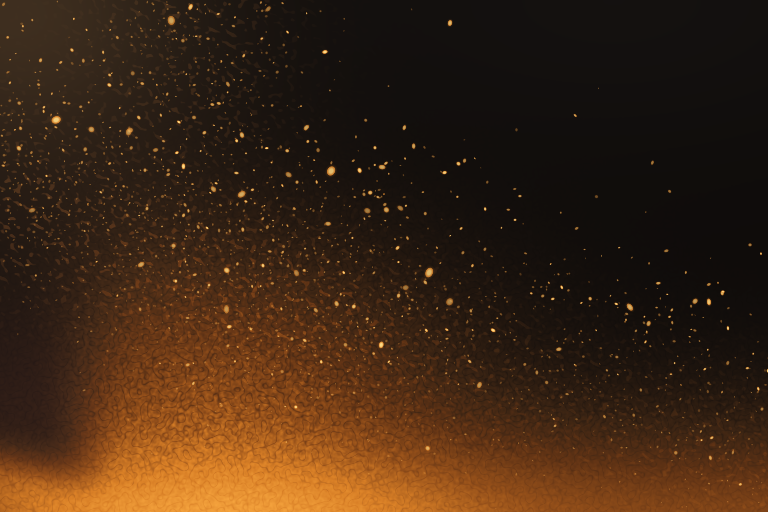
Write a WebGL 2 fragment shader that draws this background.

```glsl
#version 300 es
precision highp float;
// Gold dust drifting over a dark backdrop above a glowing amber floor.

uniform vec2 u_resolution;
out vec4 outColor;

const vec3 NIGHT  = vec3(0.045, 0.038, 0.036);
const vec3 SOOT   = vec3(0.10, 0.07, 0.05);
const vec3 UMBER  = vec3(0.23, 0.14, 0.075);
const vec3 BRONZE = vec3(0.38, 0.20, 0.08);
const vec3 AMBER  = vec3(0.58, 0.31, 0.10);
const vec3 GOLD   = vec3(0.85, 0.50, 0.15);
const vec3 HONEY  = vec3(0.96, 0.64, 0.24);
const vec3 SPARK  = vec3(1.0, 0.86, 0.52);

float hash(vec2 p, float seed) {
  vec3 q = fract(vec3(p.xyx) * 0.1031 + seed * 0.173);
  q += dot(q, q.yzx + 33.33);
  return fract((q.x + q.y) * q.z);
}

float bell(float t) { return exp(-t * t); }

float spot(vec2 p, vec2 center, vec2 size) {
  vec2 d = (p - center) / size;
  return exp(-dot(d, d));
}

mat2 turn(float a) { return mat2(cos(a), sin(a), -sin(a), cos(a)); }

// Gradient noise, about -0.7 to 0.7
float slope(vec2 cell, vec2 offset) {
  float angle = 6.2832 * hash(cell, 9.0);
  return dot(vec2(cos(angle), sin(angle)), offset);
}

float noise(vec2 p) {
  vec2 i = floor(p), f = fract(p);
  vec2 w = f * f * f * (f * (f * 6.0 - 15.0) + 10.0);
  vec2 e = vec2(1.0, 0.0);
  return mix(mix(slope(i, f), slope(i + e, f - e), w.x),
             mix(slope(i + e.yx, f - e.yx), slope(i + 1.0, f - 1.0), w.x), w.y);
}

float rise(float lo, float hi, float t) { return clamp((t - lo) / (hi - lo), 0.0, 1.0); }

// Colour ramp from darkness to bright honey
vec3 ramp(float t) {
  vec3 c = mix(NIGHT, SOOT, rise(0.05, 0.10, t));
  c = mix(c, UMBER, rise(0.10, 0.23, t));
  c = mix(c, BRONZE, rise(0.23, 0.38, t));
  c = mix(c, AMBER, rise(0.38, 0.58, t));
  c = mix(c, GOLD, rise(0.58, 0.82, t));
  return mix(c, HONEY, rise(0.82, 1.05, t));
}

// Likelihood of a fleck along the falling diagonal stream
float stream(vec2 uv, float lift, float width) {
  float band = bell((uv.y - 0.82 + 0.5 * uv.x - lift) / width);
  band *= mix(1.0, 0.45, smoothstep(0.35, 0.75, uv.x));
  float top = 0.6 * bell((uv.x - 0.25) / 0.12) * smoothstep(0.55, 0.8, uv.y);
  float low = 0.25 * spot(uv, vec2(0.33, 0.26), vec2(0.14, 0.13));
  return max(band, top) + low;
}

// Floor glow, rising plume and the shadow at the left
vec3 backdrop(vec2 uv, vec2 p) {
  float strength = 0.42 + 0.37 * bell((uv.x - 0.31) / 0.32);
  float ground = strength * exp(-pow(uv.y / 0.16, 1.5));
  float plume = 0.32 * spot(uv, vec2(0.26, 0.25), vec2(0.30, 0.27));
  float spread = 0.04 + 0.12 * uv.y;
  float shadow = 1.0 - smoothstep(0.11 - spread, 0.11 + spread, uv.x);
  shadow *= smoothstep(0.02, 0.19, uv.y + 0.35 * uv.x);
  float streak = 0.12 * bell((uv.y - 0.075 + 0.4 * uv.x) / 0.04) * bell(uv.x / 0.13);
  float light = (ground + plume) * (1.0 - 0.78 * shadow) + streak;

  // Leathery grain, dark creases and broken glints on the slope
  vec2 g = turn(0.5) * p;
  float grain = noise(g * 95.0) + 0.8 * noise(g * 165.0 + 7.0);
  float crease = 1.0 - smoothstep(0.0, 0.15, abs(noise(g * 62.0 + 19.0)));
  float rough = mix(0.3, 1.0, smoothstep(0.02, 0.25, uv.y));
  light *= 1.0 + rough * (0.30 * grain + 0.09 - 0.27 * crease);
  float glint = smoothstep(0.16, 0.4, noise(g * vec2(72.0, 98.0) + 41.0));
  light += 0.16 * glint * stream(uv, -0.22, 0.16);

  vec3 color = ramp(0.06 + light);
  color += vec3(0.05, 0.025, 0.03) * shadow * bell((uv.y - 0.22) / 0.2);
  color += vec3(0.17, 0.125, 0.075) * spot(uv, vec2(0.02, 1.0), vec2(0.25, 0.28));
  color += vec3(0.06, 0.04, 0.025) * spot(uv, vec2(0.05, 0.65), vec2(0.28, 0.3));
  return color + 0.022 * spot(uv, vec2(0.8, 1.0), vec2(0.4, 0.3));
}

// One jittered layer: count is cells per height, radii the smallest and largest
vec3 addFlecks(vec3 base, vec2 p, float aspect, float count, vec2 radii,
               vec2 band, float chance, float glow, float seed) {
  vec2 shift = vec2(hash(vec2(floor(p.y * count), 3.0), seed), 0.0);
  vec2 cell = floor(p * count + shift);
  float radius = mix(radii.x, radii.y, pow(hash(cell, seed), 2.5));
  vec2 jitter = vec2(hash(cell, seed + 1.3), hash(cell, seed + 2.7)) - 0.5;
  vec2 center = (cell - shift + 0.5 + jitter * (1.0 - 3.6 * radius * count)) / count;
  float odds = chance * stream(center / vec2(aspect, 1.0), band.x, band.y);
  float present = step(hash(cell, seed + 4.1), odds);

  vec2 stretch = vec2(0.9, mix(0.95, 1.5, hash(cell, seed + 5.9)));
  float d = length(turn(6.2832 * hash(cell, seed + 6.7)) * (p - center) * stretch);
  float soft = 0.6 / u_resolution.y;
  float disc = 1.0 - smoothstep(max(radius - soft, 0.0), radius + soft, d);
  float halo = 1.0 - smoothstep(radius * 0.6, radius * 1.6, d);
  float shine = glow * mix(0.6, 1.0, hash(cell, seed + 8.3));
  vec3 tint = mix(GOLD, SPARK, shine * (1.0 - smoothstep(radius * 0.35, radius, d)));
  return mix(base, tint, present * shine * max(disc, 0.3 * halo));
}

void main() {
  vec2 uv = gl_FragCoord.xy / u_resolution;
  float aspect = u_resolution.x / u_resolution.y;
  vec2 p = vec2(uv.x * aspect, uv.y);

  vec3 color = backdrop(uv, p);
  // Layers run from dim dust to bright drops
  color = addFlecks(color, p, aspect, 74.0, vec2(0.0013, 0.0026), vec2(-0.20, 0.19), 0.42, 0.45, 1.0);
  color = addFlecks(color, p, aspect, 61.0, vec2(0.0015, 0.003), vec2(-0.12, 0.20), 0.35, 0.6, 5.0);
  color = addFlecks(color, p, aspect, 46.0, vec2(0.0018, 0.004), vec2(-0.04, 0.19), 0.32, 0.9, 2.0);
  color = addFlecks(color, p, aspect, 26.0, vec2(0.003, 0.006), vec2(0.0, 0.20), 0.36, 1.0, 3.0);
  color = addFlecks(color, p, aspect, 14.0, vec2(0.005, 0.0115), vec2(-0.03, 0.20), 0.22, 1.0, 4.0);
  outColor = vec4(clamp(color, 0.0, 1.0), 1.0);
}
```
